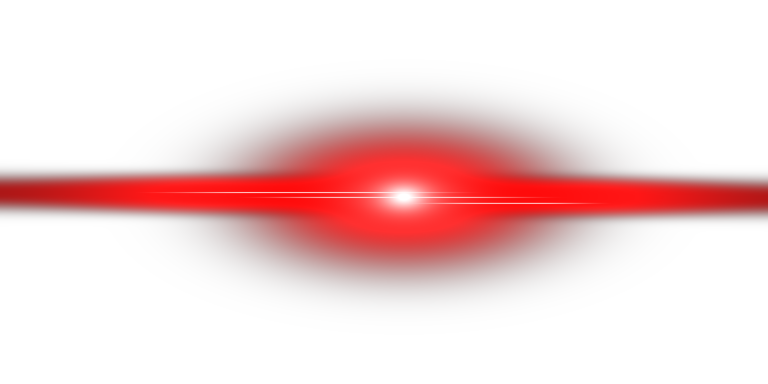
Write a WebGL 2 fragment shader that draws this background.

```glsl
#version 300 es
precision highp float;
// A red lens flare on white: an elliptic halo, a tilted horizontal beam,
// a hot white core and thin light streaks. Each glow has an opacity that
// dims the white ground and a slightly narrower red light that is added back.

uniform vec2 u_resolution;
out vec4 outColor;

// Lengths are in canvas heights, with the origin at the lower left.
const vec2 FLARE_CENTER = vec2(1.052, 0.487);
const float HALO_STRETCH = 2.2;
const float HALO_SHADE_RADIUS = 0.195;
const float HALO_LIGHT_RADIUS = 0.156;

const vec2 BEAM_CENTER = vec2(1.03, 0.491);
const float BEAM_SLOPE = -0.007;
const float BEAM_OPACITY = 0.91;
const vec2 BEAM_SHADE_WIDTH = vec2(0.053, 0.044);  // middle, ends
const vec2 BEAM_LIGHT_WIDTH = vec2(0.046, 0.034);  // middle, ends
const vec2 BEAM_FADE = vec2(0.45, 1.08);           // start and end of dimming
const float BEAM_END_LIGHT = 0.58;

const float CORE_STRETCH = 1.75;
const float CORE_RADIUS = 0.032;
const float BLOOM_RADIUS = 0.08;
const float BLOOM_STRENGTH = 0.33;

const float STREAK_WIDTH = 0.0016;
const float STREAK_STRENGTH = 0.75;
// Height, left end and right end of each streak.
const vec3 STREAKS[3] = vec3[3](
    vec3(0.4985, 0.34, 1.27),
    vec3(0.4860, 0.60, 1.48),
    vec3(0.4705, 1.04, 1.60));

// Bell-shaped falloff; a higher power gives a flatter top and a harder edge.
float falloff(float dist, float radius, float power) {
    return exp(-pow(abs(dist) / radius, power));
}

float stretchedLength(vec2 p, float stretch) {
    return length(vec2(p.x / stretch, p.y));
}

// Opacity in x, red light in y.
vec2 haloGlow(vec2 p) {
    float dist = stretchedLength(p, HALO_STRETCH);
    return vec2(falloff(dist, HALO_SHADE_RADIUS, 3.0),
                falloff(dist, HALO_LIGHT_RADIUS, 3.0));
}

vec2 beamGlow(vec2 p) {
    float along = smoothstep(BEAM_FADE.x, BEAM_FADE.y, abs(p.x));
    float across = p.y - BEAM_SLOPE * p.x;
    float power = mix(4.0, 2.6, along);
    float shadeWidth = mix(BEAM_SHADE_WIDTH.x, BEAM_SHADE_WIDTH.y, along);
    float lightWidth = mix(BEAM_LIGHT_WIDTH.x, BEAM_LIGHT_WIDTH.y, along);
    return vec2(BEAM_OPACITY * falloff(across, shadeWidth, power),
                mix(1.0, BEAM_END_LIGHT, along) * falloff(across, lightWidth, power));
}

// Thin lines that taper to both ends, kept at least about a pixel wide.
float streakLight(vec2 p) {
    float width = max(STREAK_WIDTH, 0.45 / u_resolution.y);
    float gain = STREAK_STRENGTH * STREAK_WIDTH / width;
    float light = 0.0;
    for (int i = 0; i < STREAKS.length(); i++) {
        vec3 streak = STREAKS[i];
        float t = clamp((p.x - streak.y) / (streak.z - streak.y), 0.0, 1.0);
        float taper = smoothstep(0.0, 0.35, t) * smoothstep(1.0, 0.65, t);
        light += gain * taper * falloff(p.y - streak.x, width, 2.0);
    }
    return light;
}

void main() {
    vec2 p = gl_FragCoord.xy / u_resolution.y;
    vec2 fromCenter = p - FLARE_CENTER;

    // Screen the two glows together over the white ground.
    vec2 glow = 1.0 - (1.0 - haloGlow(fromCenter)) * (1.0 - beamGlow(p - BEAM_CENTER));
    vec3 color = vec3(1.0 - glow.x) + vec3(glow.y, 0.0, 0.0);

    // Pink bloom and white core.
    float bloom = BLOOM_STRENGTH
        * falloff(stretchedLength(fromCenter, HALO_STRETCH), BLOOM_RADIUS, 2.0);
    float core = falloff(stretchedLength(fromCenter, CORE_STRETCH), CORE_RADIUS, 1.6);
    color += bloom + 0.75 * core;

    color = mix(min(color, 1.0), vec3(1.0), min(streakLight(p), 1.0));
    outColor = vec4(color, 1.0);
}
```
